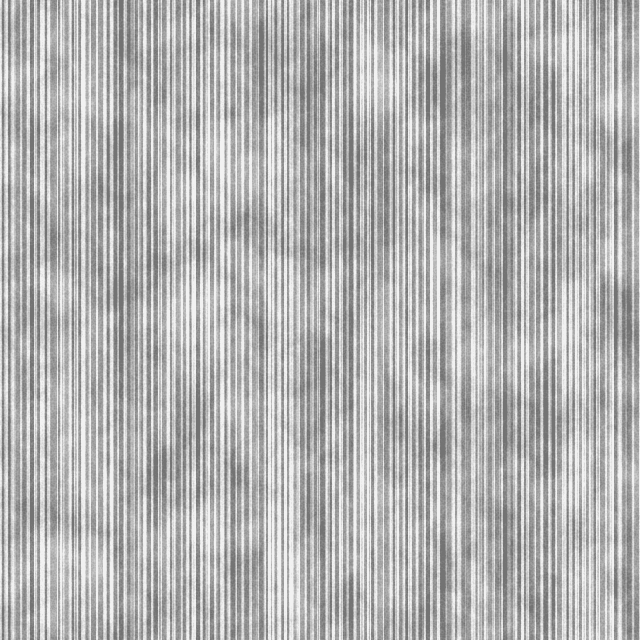
This pattern is drawn by a WebGL 2 fragment shader. Its source:

```glsl
#version 300 es
precision highp float;
// Uneven grey vertical pinstripes, faded by soft clouds and fine grain.
uniform vec2 u_resolution;
out vec4 fragColor;

float hash(float n) {
    return fract(sin(n * 12.9898 + 4.137) * 43758.547);
}

vec2 hash2(vec2 p) {
    return fract(sin(vec2(dot(p, vec2(127.1, 311.7)), dot(p, vec2(269.5, 183.3)))) * 43758.547);
}

// Darkness of one layer of jittered stripes with random width and depth.
float stripes(float x, float count, vec2 halfWidth, vec2 depth, float seed) {
    float soft = 0.5 * count / u_resolution.x;
    float position = x * count;
    float ink = 0.0;
    for (int i = -1; i <= 1; i++) {
        float id = floor(position) + float(i);
        float centre = id + 0.5 + 0.3 * (hash(id + seed) - 0.5);
        float w = mix(halfWidth.x, halfWidth.y, hash(id + seed + 217.0));
        float d = mix(depth.x, depth.y, hash(id + seed + 431.0));
        float edge = abs(position - centre);
        ink = max(ink, d * (1.0 - smoothstep(w - soft, w + soft, edge)));
    }
    return ink;
}

// Layered, rotated sines, each bent by the layer's other axis.
float clouds(vec2 p) {
    float sum = 0.0;
    float amplitude = 0.30;
    for (int i = 0; i < 8; i++) {
        p = mat2(0.8, 0.6, -0.6, 0.8) * p * 1.65 + vec2(3.1, 1.7);
        vec2 bent = p + 1.3 * sin(p.yx * 0.73 + sum * 2.0);
        sum += amplitude * sin(bent.x) * sin(bent.y);
        amplitude *= 0.80;
    }
    return sum;
}

// Distance to the nearest scattered point.
float cellular(vec2 p) {
    vec2 cell = floor(p);
    float nearest = 2.0;
    for (int y = -1; y <= 1; y++) {
        for (int x = -1; x <= 1; x++) {
            vec2 corner = cell + vec2(x, y);
            nearest = min(nearest, distance(p, corner + hash2(corner)));
        }
    }
    return nearest;
}

// Soft peak around one horizontal position.
float band(float x, float centre, float width) {
    float d = (x - centre) / width;
    return exp(-d * d);
}

void main() {
    vec2 uv = gl_FragCoord.xy / u_resolution;

    // Main stripes, then thinner and paler lines between them.
    float ink = stripes(uv.x, 92.0, vec2(0.14, 0.36), vec2(0.65, 1.0), 3.0);
    ink = max(ink, stripes(uv.x, 190.0, vec2(0.08, 0.30), vec2(0.0, 0.75), 59.0));

    // Places where the stripes crowd into darker bands.
    float crowding = band(uv.x, 0.205, 0.007) + band(uv.x, 0.795, 0.008)
        + band(uv.x, 0.980, 0.008) + 0.5 * band(uv.x, 0.490, 0.012);
    ink = mix(ink, 1.0, 0.5 * min(crowding, 1.0));

    // Worn patches and speckle.
    float fade = clouds(uv * vec2(11.0, 8.0));
    float grain = cellular(uv * 290.0) - 0.45;

    float tone = 0.925 - 0.44 * ink + 0.22 * fade + 0.12 * grain;
    fragColor = vec4(vec3(clamp(tone, 0.45, 0.95)), 1.0);
}
```
